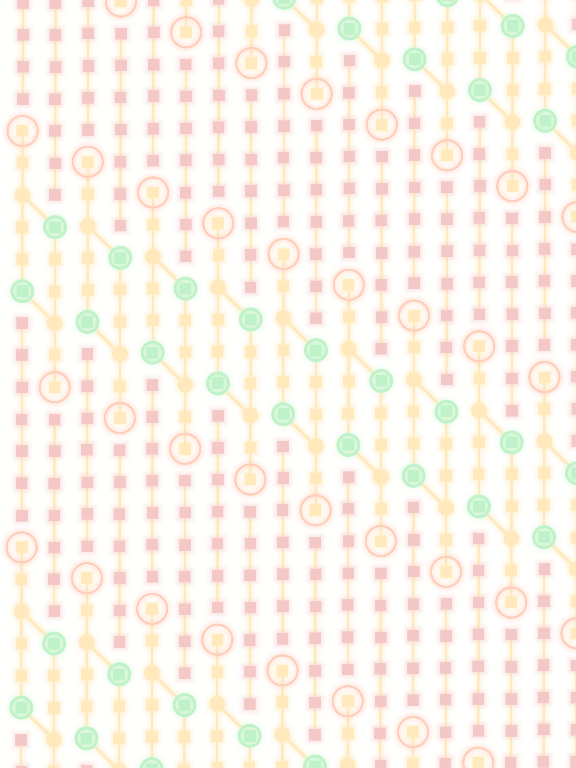
This pattern is drawn by a Shadertoy shader. Its source:

```glsl
// Pale strands of beads in linked pairs, stepping down in diagonal bands of rings and dots.
#define COLUMNS 17.64     // column pitches across the canvas
#define ORIGIN vec2(0.693, 4.012) // first ring, from the upper left
#define ROW 0.981         // bead spacing down a strand
#define PAIR_DROP 0.942   // descent from one pair to the next
#define PERIOD 13         // beads in one repeat
#define TILT 0.0024       // sideways drift of the strands
#define JITTER 0.025      // bead placement wear
#define LINE_HALF 0.038
#define BEAD_HALF 0.18
#define GLOW_REACH 0.10
#define GLOW_ALPHA 0.32

const vec3 PAPER = vec3(1.0, 1.0, 0.995);
const vec3 YELLOW = vec3(1.0, 0.915, 0.74);
const vec3 PINK = vec3(0.955, 0.785, 0.775);
const vec3 GREEN = vec3(0.75, 0.95, 0.79);
const vec3 PALE_GREEN = vec3(0.86, 0.97, 0.86);
const vec3 CORAL = vec3(1.0, 0.81, 0.735);

vec2 hash2(vec2 p) {
    vec2 h = vec2(dot(p, vec2(127.1, 311.7)), dot(p, vec2(269.5, 183.3)));
    return fract(sin(h) * 43758.5) - 0.5;
}

float segmentDist(vec2 p, vec2 a, vec2 b) {
    vec2 pa = p - a, ba = b - a;
    return length(pa - ba * clamp(dot(pa, ba) / dot(ba, ba), 0.0, 1.0));
}

float squareDist(vec2 p, float halfSide) {
    vec2 q = abs(p) - halfSide;
    return length(max(q, 0.0)) + min(max(q.x, q.y), 0.0);
}

float ringDist(vec2 p, float radius, float halfWidth) {
    return abs(length(p) - radius) - halfWidth;
}

// Solid shape with a soft halo
vec3 paint(vec3 base, vec3 ink, float d, float px) {
    float halo = GLOW_ALPHA * exp(-pow(max(d, 0.0) / GLOW_REACH, 2.0));
    float solid = smoothstep(0.5 * px, -0.5 * px, d);
    return mix(base, ink, max(halo, solid));
}

void mainImage(out vec4 fragColor, in vec2 fragCoord) {
    float px = COLUMNS / iResolution.x;
    vec2 p = vec2(fragCoord.x, iResolution.y - fragCoord.y) * px - ORIGIN;
    p.x += TILT * p.y;

    float line = 1e3, yellow = 1e3, pink = 1e3;
    float green = 1e3, disc = 1e3, coral = 1e3;

    // Nearest beads in the neighbouring strands
    for (int i = -1; i <= 1; i++) {
        int column = int(round(p.x)) + i;
        if (column < 0) continue;
        bool left = column % 2 == 0;
        float drop = PAIR_DROP * float(column / 2);
        for (int j = -1; j <= 1; j++) {
            int row = int(round((p.y - drop) / ROW)) + j;
            int s = ((row % PERIOD) + PERIOD) % PERIOD;
            vec2 node = vec2(float(column), float(row) * ROW + drop);
            vec2 q = p - node;

            // Roles of the bead within the repeat
            bool ringed = s == (left ? 0 : 8);
            bool dotted = s == (left ? 2 : 6);
            bool lit = s == (left ? 5 : 3);
            bool warm = left ? s <= 5 : (s >= 3 && s <= 8);
            bool strandEnd = left ? (s == 5 || s == 12) : (s == 2 || s == 8);

            // Strand and cross links
            if (!strandEnd)
                line = min(line, segmentDist(p, node, node + vec2(0.0, ROW)) - LINE_HALF);
            if (left && (dotted || lit))
                line = min(line, segmentDist(p, node, node + vec2(1.0, ROW)) - 1.3 * LINE_HALF);

            // Beads
            vec2 worn = q - JITTER * hash2(vec2(column, row));
            float bead = squareDist(worn, BEAD_HALF);
            if (lit) {
                disc = min(disc, length(q) - 0.36);
                green = min(green, min(bead, ringDist(q, 0.32, 0.045)));
            } else if (dotted) {
                yellow = min(yellow, length(q) - 0.245);
            } else if (warm) {
                yellow = min(yellow, bead);
            } else {
                pink = min(pink, bead);
            }
            if (ringed) coral = min(coral, ringDist(q, 0.46, 0.038));
        }
    }

    // Layers from back to front
    vec3 color = paint(PAPER, YELLOW, line, px);
    color = paint(color, YELLOW, yellow, px);
    color = paint(color, PINK, pink, px);
    color = paint(color, CORAL, coral, px);
    color = paint(color, PALE_GREEN, disc, px);
    color = mix(color, GREEN, smoothstep(0.5 * px, -0.5 * px, green));
    fragColor = vec4(color, 1.0);
}
```
